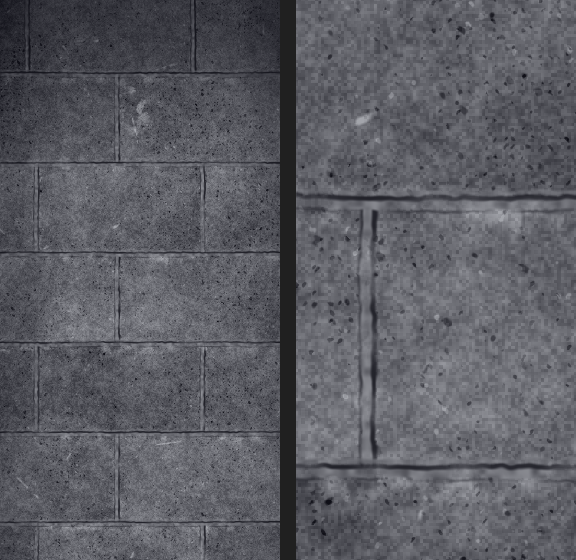
Left, the full canvas; right, a detail of the centre.
Reproduce this texture procedurally as a WebGL 2 fragment shader.

```glsl
#version 300 es
precision highp float;
// Weathered dark concrete block wall in running bond with recessed mortar joints.
uniform vec2 u_resolution;
out vec4 fragColor;

float hash(vec2 p) {
    vec3 q = fract(p.xyx * 0.1031);
    q += dot(q, q.yzx + 33.33);
    return fract((q.x + q.y) * q.z);
}

float noise(vec2 p) {
    vec2 i = floor(p), f = fract(p);
    f = f * f * (3.0 - 2.0 * f);
    return mix(mix(hash(i), hash(i + vec2(1, 0)), f.x),
               mix(hash(i + vec2(0, 1)), hash(i + vec2(1, 1)), f.x), f.y);
}

float fbm(vec2 p) {
    float sum = 0.0, amp = 0.5;
    for (int i = 0; i < 5; i++) {
        sum += amp * noise(p);
        p = mat2(1.6, 1.2, -1.2, 1.6) * p + 17.3;
        amp *= 0.5;
    }
    return sum;
}

// Soft line of half width w centred on d = 0
float band(float d, float w) {
    float soft = max(0.003, 1.0 / u_resolution.x);
    return 1.0 - smoothstep(w - soft * 0.5, w + soft, abs(d));
}

// Small irregular pits, one at most in each grid cell
float pits(vec2 p, float scale, float density) {
    vec2 g = p * scale, cell = floor(g);
    vec2 centre = 0.3 + 0.4 * vec2(hash(cell + 3.1), hash(cell + 8.7));
    vec2 d = fract(g) - centre;
    d.y += d.x * (hash(cell + 5.5) - 0.5) * 1.6;
    float radius = 0.08 + 0.18 * hash(cell + 1.9);
    float ragged = (noise(g * 4.0) - 0.5) * 0.25;
    float shape = 1.0 - smoothstep(radius - 0.1, radius + 0.1, length(d) + ragged);
    return shape * step(hash(cell + 12.4), density) * (0.4 + 0.6 * hash(cell + 15.2));
}

// Pale scrapes: short slanted strokes scattered over a coarse grid
float scrapes(vec2 p, float scale, float density) {
    float sum = 0.0;
    vec2 g = p * scale, base = floor(g);
    for (int j = -1; j <= 1; j++)
    for (int i = -1; i <= 1; i++) {
        vec2 cell = base + vec2(i, j);
        vec2 d = g - cell - vec2(hash(cell + 2.3), hash(cell + 6.1));
        float angle = 6.2832 * hash(cell + 9.2);
        vec2 dir = vec2(cos(angle), sin(angle));
        float halfLength = 0.06 + 0.35 * pow(hash(cell + 4.8), 2.0);
        float along = clamp(dot(d, dir), -halfLength, halfLength);
        float dist = length(d - dir * along) / scale;
        sum += band(dist, 0.001 + 0.003 * hash(cell + 7.7)) * step(hash(cell + 31.0), density);
    }
    return min(sum, 1.0) * smoothstep(0.3, 0.65, noise(p * 75.0));
}

void main() {
    vec2 p = gl_FragCoord.xy / u_resolution.x;
    vec2 wobble = vec2(noise(p * 12.0), noise(p * 12.0 + 40.0)) - 0.5;
    wobble += 0.9 * (vec2(noise(p * 90.0), noise(p * 90.0 + 90.0)) - 0.5);
    vec2 q = p + wobble * 0.0035;

    // Block layout: courses alternate between two joint positions
    float course = (q.y - 0.133) / 0.3208;
    float row = floor(course);
    float shift = mix(0.419, 0.131, mod(row, 2.0)) - 0.033 * step(5.0, row);
    float across = (q.x - shift) / 0.593;
    vec2 block = vec2(floor(across), row);
    vec2 joint = (fract(vec2(across, course) + 0.5) - 0.5) * vec2(0.593, 0.3208);

    // Block faces: broad tone, stains and fine grain
    float cloud = fbm(p * 3.5 + block * 7.0);
    float tone = 0.375 + (hash(block + 20.0) - 0.5) * 0.06;
    tone += (cloud - 0.48) * 0.24 + (fbm(p * 30.0) - 0.48) * 0.15;
    tone += (noise(p * 120.0) - 0.5) * 0.10 + (hash(floor(p * 256.0)) - 0.5) * 0.10;

    // Pits and holes gather in rough areas
    float rough = smoothstep(0.38, 0.65, fbm(p * 5.0 + 60.0));
    tone -= 0.22 * pits(p, 52.0, 0.04 + 0.22 * rough);
    tone -= 0.20 * pits(p + 4.0, 92.0, 0.10 + 0.25 * rough);
    tone += 0.16 * pits(p + 9.0, 75.0, 0.07);

    // Scrapes and pale bloom, strongest along block edges
    tone += 0.20 * scrapes(p, 6.0, 0.30);
    float crumbs = smoothstep(0.42, 0.66, fbm(p * 34.0 + 11.0));
    float upperEdge = smoothstep(-0.05, -0.008, joint.y) * step(joint.y, 0.0);
    float lowerEdge = (1.0 - smoothstep(0.006, 0.025, joint.y)) * step(0.0, joint.y);
    float sideEdge = 1.0 - smoothstep(0.006, 0.022, abs(joint.x));
    float dusty = smoothstep(0.3, 0.65, noise(p * 9.0));
    tone += crumbs * (0.18 * upperEdge * dusty + 0.10 * lowerEdge + 0.12 * sideEdge);
    float bloom = length((p - vec2(0.48, 1.62)) * vec2(1.0, 0.55));
    tone += 0.24 * crumbs * (1.0 - smoothstep(0.02, 0.08, bloom));

    // Mortar: pale raised strip beside a dark, broken groove
    float worn = smoothstep(0.1, 0.8, noise(p * 26.0 + 70.0));
    float mortar = 0.43 + (noise(p * 110.0) - 0.5) * 0.22;
    tone = mix(tone, mortar + 0.04, band(joint.x + 0.001, 0.006) * (0.5 + 0.5 * worn));
    tone = mix(tone, 0.12, band(joint.x - 0.007, 0.0022) * (0.35 + 0.6 * worn));
    tone = mix(tone, 0.16, band(joint.x + 0.009, 0.001) * (0.2 + 0.6 * worn));
    tone = mix(tone, mortar, band(joint.y + 0.004, 0.006) * (0.5 + 0.5 * worn));
    tone = mix(tone, 0.12, band(joint.y - 0.003, 0.0022) * (0.5 + 0.45 * worn));
    tone = mix(tone, 0.16, band(joint.y + 0.013, 0.0008) * 0.6 * (1.0 - worn));
    tone = mix(tone, mortar, 0.7 * band(joint.y - 0.009, 0.0018));

    // Light falls off towards the top and the sides
    float shade = 0.46 * smoothstep(1.3, 2.05, p.y + 0.35 * (cloud - 0.5));
    shade += 0.24 * smoothstep(0.25, 0.58, abs(p.x - 0.53));
    tone = clamp(tone * (1.0 - shade), 0.06, 0.64);
    fragColor = vec4(tone, tone * 1.01, tone + 0.031, 1.0);
}
```
